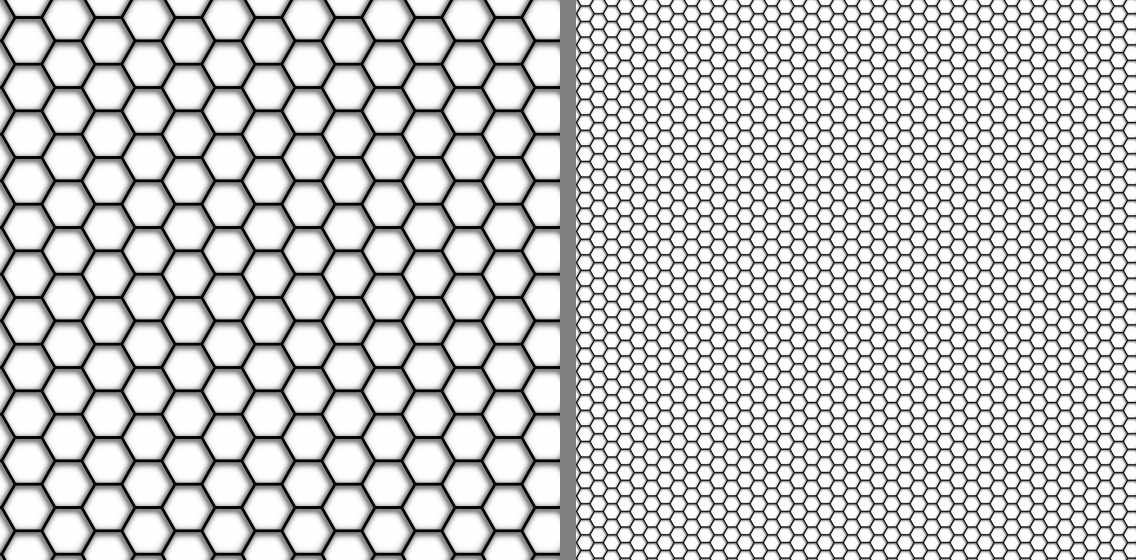
Left: one tile. Right: repeated 3 by 3.
A Shadertoy shader for this pattern:

```glsl
// Black hexagonal wire mesh casting a soft grey shadow on a white ground.

const float ROOT3 = 1.7320508;
const vec2 PERIOD = vec2(ROOT3, 1.0);     // two staggered columns, one row
const vec2 REPEATS = vec2(7.0, 12.0);     // whole periods across and down

// Offset from the centre of the nearest flat-topped hexagon, one unit high.
vec2 hexLocal(vec2 p) {
    vec2 q = p - 0.5 * PERIOD;
    vec2 a = p - PERIOD * round(p / PERIOD);
    vec2 b = q - PERIOD * round(q / PERIOD);
    return dot(a, a) < dot(b, b) ? a : b;
}

// Distance from a point in the cell to its nearest side.
float sideDistance(vec2 local) {
    vec2 a = abs(local);
    return 0.5 - max(a.y, dot(a, vec2(0.5 * ROOT3, 0.5)));
}

// Gaussian falloff from one side.
float falloff(float d, float radius) {
    return exp(-d * d / (radius * radius));
}

// Combined shade of all six sides, rounded where they meet.
float softShade(vec2 local, float radius) {
    float light = 1.0;
    for (int i = 0; i < 3; i++) {
        float angle = radians(30.0 + 60.0 * float(i));
        float t = dot(local, vec2(cos(angle), sin(angle)));
        light *= 1.0 - falloff(0.5 - t, radius);
        light *= 1.0 - falloff(0.5 + t, radius);
    }
    return 1.0 - light;
}

// Antialiased coverage of a wire with the given half width.
float wireMask(float d, float halfWidth, float pixel) {
    return 1.0 - smoothstep(halfWidth - 0.6 * pixel, halfWidth + 0.6 * pixel, d);
}

void mainImage(out vec4 fragColor, in vec2 fragCoord) {
    const vec2 firstCentre = vec2(0.0507, 0.0104);
    const vec2 shadowOffset = vec2(-0.038, -0.040);
    const vec3 ground = vec3(0.995);
    const vec3 wireColour = vec3(0.01);

    vec2 uv = fragCoord / iResolution.xy;
    vec2 p = (uv - firstCentre) * REPEATS * PERIOD;
    float pixel = REPEATS.y / iResolution.y;

    // Shadow falls down and to the left of the wires
    float shade = softShade(hexLocal(p - shadowOffset), 0.092);
    vec3 colour = ground * (1.0 - 0.48 * shade);

    // Wires lie on top
    float wire = wireMask(sideDistance(hexLocal(p)), 0.030, pixel);
    colour = mix(colour, wireColour, wire);

    fragColor = vec4(colour, 1.0);
}
```
